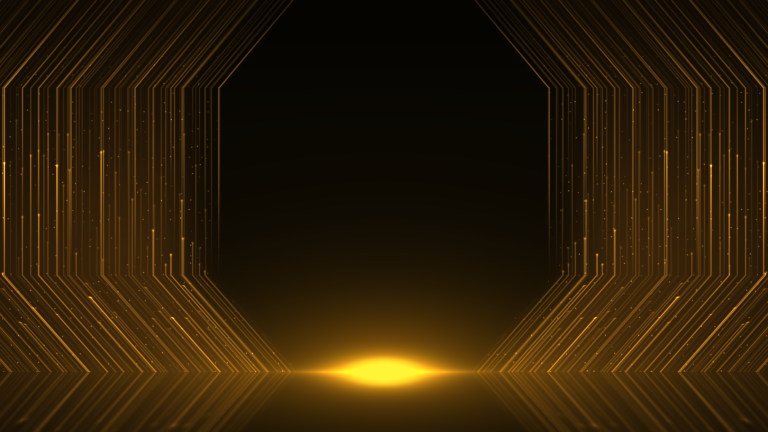
A Shadertoy shader for this background:

```glsl
// Golden light strands bending around a dark stage, with a glowing horizon and floor reflection.

const float HORIZON = 0.139;
const float LOWER_BEND = 0.363;
const float UPPER_BEND = 0.796;
const float INNER_EDGE = 0.376;

float hash(float n) { return fract(sin(n * 127.1) * 4375.85); }

vec2 hash2(vec2 c) {
    float n = dot(c, vec2(1.37, 7.91));
    return vec2(hash(n), hash(n + 3.7));
}

// One family of strands: u runs across them, y along them.
float strands(float u, float y, float spacing, float seed, float slant, float width) {
    float id = floor((u - INNER_EDGE) / spacing);
    if (id < 0.0) return 0.0;
    float key = id + seed * 31.0;
    float centre = INNER_EDGE + (id + 0.2 + 0.6 * hash(key)) * spacing;
    float d = abs(u - centre) / slant;
    float body = exp(-d * d / (width * width));
    float power = 0.2 + 0.8 * pow(hash(key + 5.3), 2.0);
    float inside = smoothstep(0.395, 0.42, centre);

    // Rising strand, brightest just under its head
    float head = 0.2 + 0.53 * hash(key + 9.1);
    float below = head - y;
    float rising = smoothstep(-0.004, 0.004, below) * (0.3 + 0.6 * exp(-4.0 * max(below, 0.0)));
    float along = below * slant;
    float bead = exp(-(d * d + along * along) / (2.5 * width * width));

    // Hanging strand, fading out toward its foot and into the dark above
    float foot = 0.3 + 0.3 * hash(key + 2.6);
    float hanging = smoothstep(foot, foot + 0.3, y) * (1.0 - 0.6 * smoothstep(0.78, 1.0, y));
    return power * (body * (rising * inside + 0.55 * hanging) + bead * inside);
}

// Sparse dust, one speck per cell
float dust(vec2 p, float pixel) {
    vec2 cell = floor(p * 48.0);
    vec2 rnd = hash2(cell);
    float d = length(fract(p * 48.0) - 0.2 - 0.6 * rnd) / 48.0;
    float r = 0.0011 + 0.25 * pixel;
    return exp(-d * d / (r * r)) * step(0.5, hash(rnd.x * 17.0 + rnd.y)) * rnd.y;
}

void mainImage(out vec4 fragColor, in vec2 fragCoord) {
    float pixel = 1.0 / iResolution.y;
    vec2 p = (fragCoord - vec2(0.5 * iResolution.x, 0.0)) * pixel;
    float side = abs(p.x);
    float depth = max(HORIZON - p.y, 0.0);
    float y = HORIZON + abs(p.y - HORIZON);

    // Unfold the bent strands into straight columns
    float u = side + 0.84 * max(y - UPPER_BEND, 0.0) + 0.88 * max(LOWER_BEND - y, 0.0);
    float slant = (y > UPPER_BEND || y < LOWER_BEND) ? 1.32 : 1.0;
    float floorFade = depth > 0.0 ? 0.45 * exp(-7.0 * depth) : 1.0;

    // Background haze behind the strands
    float wall = smoothstep(0.36, 0.56, u);
    float haze = 0.25 + 0.75 * exp(-pow((y - 0.4) / 0.32, 2.0));
    haze *= 1.0 - 0.3 * smoothstep(0.6, 0.9, side);
    vec3 col = vec3(0.036, 0.027, 0.008) * (1.0 - 0.5 * smoothstep(0.7, 1.0, p.y));
    col += vec3(0.17, 0.10, 0.025) * wall * haze * exp(-6.0 * depth);

    // Strands in three densities
    float light = 0.0;
    float width = 0.0012 + 0.25 * pixel + 0.03 * depth;
    for (int i = 0; i < 3; i++) {
        float k = float(i);
        light += strands(u, y, 0.037 - 0.011 * k, k + 1.0, slant, width) * (1.0 - 0.2 * k);
    }
    col += vec3(0.72, 0.47, 0.12) * light * floorFade;
    col += vec3(0.45, 0.29, 0.09) * dust(p, pixel) * smoothstep(0.36, 0.44, u)
         * step(HORIZON, p.y) * (1.0 - smoothstep(0.75, 0.95, y));

    // Broad halo, wide horizon band, then flare and core
    vec2 g = p - vec2(0.0, HORIZON);
    float rise = g.y > 0.0 ? 0.14 : 0.09;
    col += vec3(0.50, 0.32, 0.035) * exp(-length(g / vec2(0.23, rise)) * 1.15);
    col += vec3(0.22, 0.14, 0.02) * exp(-pow(g.x / 0.75, 2.0) - abs(g.y) / 0.10);
    col += vec3(0.85, 0.58, 0.09) * exp(-pow(g.x / 0.16, 2.0) - abs(g.y) / 0.009);
    vec2 e = g / vec2(0.11, 0.036);
    col += vec3(0.75, 0.55, 0.09) * exp(-dot(e, e));
    float core = 1.0 - smoothstep(0.35, 1.3, length(g / vec2(0.085, 0.032)));
    col = mix(col, vec3(1.0, 0.96, 0.22), core);

    fragColor = vec4(min(col, vec3(1.0, 0.96, 0.3)), 1.0);
}
```
